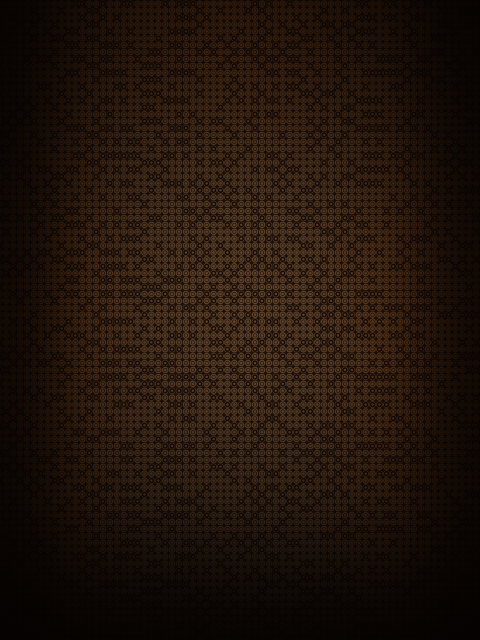
Write a Shadertoy shader that draws this background.

```glsl
// A dark brown wallpaper of tiny concentric rings on a square grid.
// Each cell is drawn from its radial distance; some get a bolder ring.
// Broad Gaussian glows light the middle, with warmer brown at the sides.

float hash(vec2 p) {
    return fract(sin(dot(p, vec2(127.1, 311.7))) * 43758.5453);
}

// Soft bell of light around a centre
float glow(vec2 uv, vec2 centre, vec2 spread) {
    vec2 d = (uv - centre) / spread;
    return exp(-dot(d, d));
}

// Soft band between two radii
float band(float r, float inner, float outer, float blur) {
    return smoothstep(inner - blur, inner + blur, r)
         - smoothstep(outer - blur, outer + blur, r);
}

// Amount of light brown in the ring pattern
float ringPattern(vec2 p, float blur) {
    vec2 cell = floor(p);
    float r = length(fract(p) - 0.5);

    // Bold rings favour alternate rows of scattered columns
    float columnPhase = floor(hash(vec2(cell.x, 3.0)) * 2.0);
    float alternate = mod(cell.y + columnPhase, 2.0);
    float bold = alternate * step(0.45, hash(cell + 17.0));

    float groove = band(r, mix(0.20, 0.17, bold), mix(0.30, 0.39, bold), blur);
    float gap = smoothstep(0.47 - blur, 0.47 + blur, r);
    return 1.0 - max(groove * mix(0.85, 1.0, bold), gap * 0.9);
}

void mainImage(out vec4 fragColor, in vec2 fragCoord) {
    vec2 uv = fragCoord / iResolution.xy;
    float pitch = 0.0144;

    // Ring grid, measured in canvas widths
    vec2 p = (fragCoord / iResolution.x - vec2(0.4306, 0.8793)) / pitch + 0.5;
    float blur = clamp(0.6 / (iResolution.x * pitch), 0.01, 0.12);
    float pattern = ringPattern(p, blur);

    // Main light, a dim beam to the top, and shaded edges
    float light = glow(uv, vec2(0.53, 0.49), vec2(0.60, 0.38));
    light += 0.30 * glow(uv, vec2(0.46, 0.93), vec2(0.36, 0.30));
    light *= 0.35 + 0.65 * smoothstep(0.0, 0.22, min(uv.x, 1.0 - uv.x));
    light *= smoothstep(-0.12, 0.25, uv.y);

    // Neutral brown in the middle, warmer to both sides and the top
    float warmth = smoothstep(0.12, 0.42, abs(uv.x - 0.49));
    warmth = max(warmth, smoothstep(0.65, 1.0, uv.y));
    vec3 brown = mix(vec3(0.34, 0.245, 0.155), vec3(0.37, 0.215, 0.095), warmth);
    vec3 shade = vec3(0.075, 0.040, 0.020);

    vec3 color = mix(shade, brown, pattern) * light;
    color += vec3(0.018, 0.007, 0.003);
    fragColor = vec4(color, 1.0);
}
```
